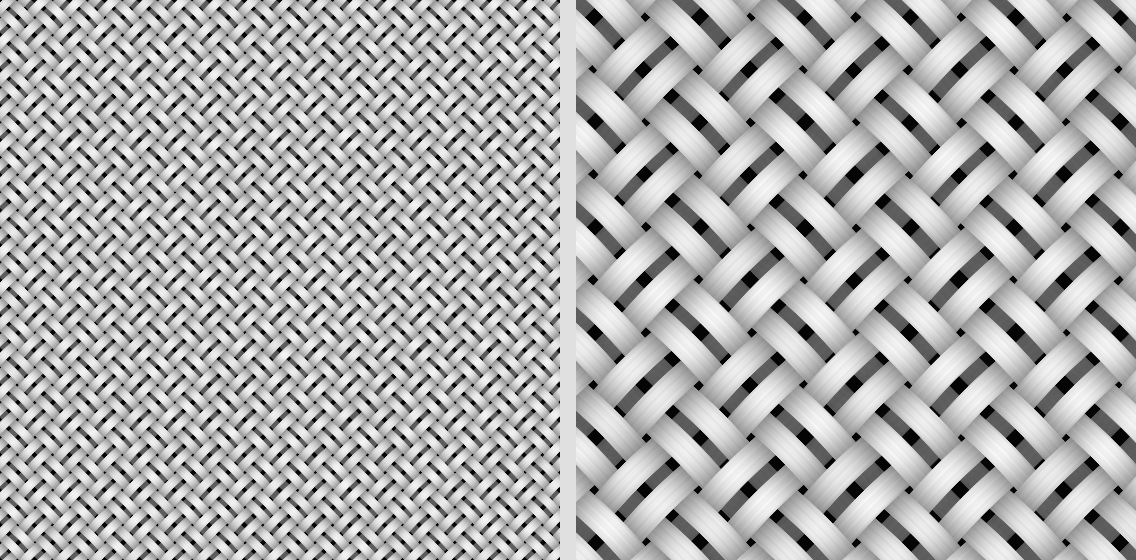
Left, the full canvas; right, a detail of the centre.
A WebGL 2 fragment shader for this pattern:

```glsl
#version 300 es
precision highp float;
// Diagonal basket weave: pale round strands on black, woven in pairs.
// The canvas is turned into two strand coordinates; each strand rises and
// dips as a cosine along its length, which sets its bow and its shade.

uniform vec2 u_resolution;
out vec4 fragColor;

const float LANES = 32.0; // lanes over the canvas; a repeat is two lanes

float hash(vec2 p) {
    return fract(sin(dot(p, vec2(12.99, 78.23))) * 437.58);
}

// Fine threads along a strand, with a different phase on each float
float fibers(float across, float seed) {
    return 0.5 * sin(across * 31.0 + seed * 6.3)
         + 0.3 * sin(across * 57.0 + seed * 17.0)
         + 0.2 * sin(across * 93.0 + seed * 41.0);
}

// Returns grey and coverage. "along" is zero at the middle of a float and
// has a period of four; "across" is measured from the lane's centre line.
vec2 strand(float across, float along, float lane, float bowSide, float blur) {
    float t = mod(along + 2.0, 4.0) - 2.0;
    float height = cos(1.5708 * t);

    // Indices wrap over the canvas, so the variation tiles
    float wrappedLane = mod(lane, LANES);
    float floatIndex = mod(floor((along + 2.0) / 4.0), 0.5 * LANES);
    float seed = hash(vec2(wrappedLane, floatIndex));

    // Pairs stand slightly apart, and each lane sits a little off centre
    float outward = mod(lane, 2.0) < 0.5 ? 1.0 : -1.0;
    float shift = 0.04 * outward + 0.06 * (hash(vec2(wrappedLane, bowSide)) - 0.5);
    float v = across - shift - bowSide * 0.035 * height;

    float halfWidth = 0.37;
    float grey = 0.36 + 0.57 * pow(0.5 + 0.5 * height, 1.08);
    grey *= 1.0 - 0.10 * pow(min(abs(v) / halfWidth, 1.0), 4.0);
    grey *= 1.0 + 0.03 * fibers(v, seed) + 0.05 * (seed - 0.5);

    float cover = 1.0 - smoothstep(-blur, blur, abs(v) - halfWidth);
    return vec2(grey, cover);
}

void main() {
    vec2 p = gl_FragCoord.xy / u_resolution * LANES;

    // Lanes: "falling" strands are counted by a, "rising" ones by b
    float a = p.x + p.y;
    float b = p.x - p.y;
    float i = floor(a);
    float j = floor(b);
    float pairA = floor((i + 1.0) * 0.5);
    float pairB = floor((j + 1.0) * 0.5);
    float blur = 0.6 * LANES / min(u_resolution.x, u_resolution.y);

    vec2 falling = strand(a - i - 0.5, b + 2.0 * pairA - 2.0, i, 1.0, blur);
    vec2 rising = strand(b - j - 0.5, a + 2.0 * pairB, j, -1.0, blur);

    // Basket order: pairs pass over two strands, then under two
    bool risingOnTop = mod(pairA + pairB, 2.0) < 0.5;
    vec2 upper = risingOnTop ? rising : falling;
    vec2 lower = risingOnTop ? falling : rising;

    float grey = 0.02;
    grey = mix(grey, lower.x, lower.y);
    grey = mix(grey, upper.x, upper.y);
    fragColor = vec4(vec3(grey), 1.0);
}
```
